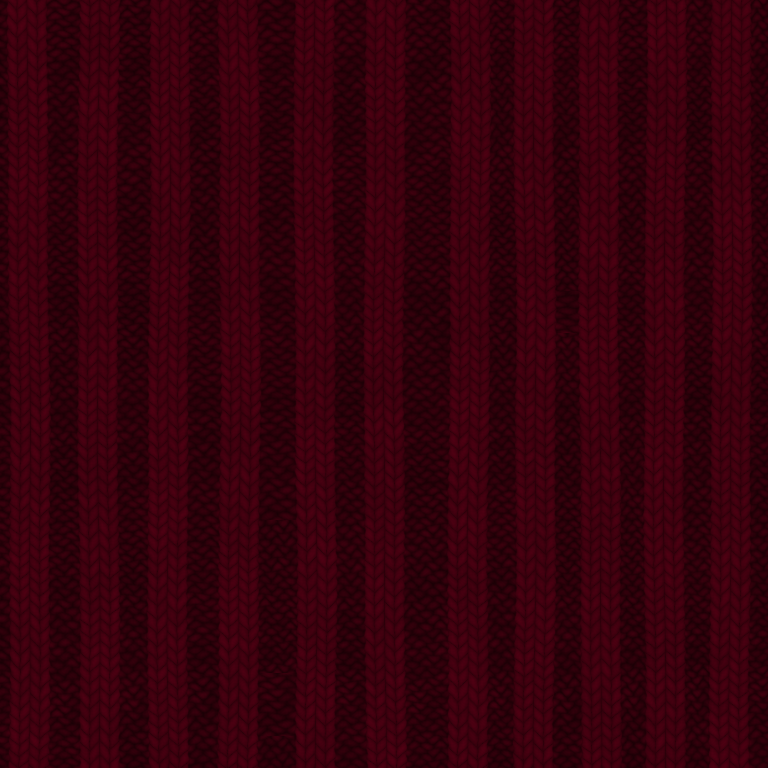
Write a three.js fragment shader that draws this texture.

```glsl
varying vec2 vUv;

float hash(vec2 p) {
  return fract(sin(dot(p, vec2(127.1, 311.7))) * 4375.85);
}

// Uneven rib spacing, with the widest gap after the sixth rib
float ribCentre(float i, float y) {
  float x = 0.0375 + 0.0912 * i + 0.008 * step(3.5, i);
  x += step(5.5, i) * (0.018 - 0.006 * (i - 6.0));
  return x + 0.0018 * sin(y * 5.0 + i * 1.7) + 0.0008 * sin(y * 17.0 + i * 4.1);
}

// Two V-shaped stitch columns across one rib
float knit(float across, float y, float rib) {
  float columns = clamp(across, -0.999, 0.999) + 1.0;
  float leg = fract(columns) * 2.0 - 1.0;
  vec2 id = vec2(rib, floor(columns));
  float row = y * 62.0 - 0.7 * abs(leg) + hash(id);
  row += 0.3 * sin(y * 23.0 + rib * 2.3);
  float variation = hash(vec2(floor(row), id.x * 5.0 + id.y * 2.0 + step(0.0, leg)));
  float width = 1.0 - pow(2.0 * abs(leg) - 1.0, 2.0);
  float strand = pow(max(width * sin(3.14159 * fract(row)), 0.0), 0.45);
  return 0.34 + 0.58 * strand * (0.86 + 0.28 * variation);
}

float purlBump(vec2 p, float bend) {
  vec2 id = floor(p);
  vec2 q = fract(p) - 0.5;
  q.y += bend * q.x * q.x;
  float bump = 1.0 - smoothstep(0.05, 0.5, length(q * vec2(0.82, 1.15)));
  return bump * (0.75 + 0.5 * hash(id + bend));
}

// Staggered loops that interlock in the recessed gaps
float purl(float column, float y, float rib) {
  float row = y * 62.0 + hash(vec2(rib, 8.0)) + 0.25 * sin(y * 19.0 + rib);
  vec2 p = vec2(column, row + 0.12 * sin(column * 4.0 + y * 41.0));
  float loops = max(purlBump(p, 0.5), purlBump(p + 0.5, -0.5));
  return 0.07 + 0.52 * loops;
}

void main() {
  float x = vUv.x;
  float y = vUv.y;

  // Neighbouring ribs on either side
  float left = -1.0;
  float right = 2.0;
  float rib = 0.0;
  for (int i = -1; i < 12; i++) {
    float centre = ribCentre(float(i), y);
    if (centre <= x) {
      left = centre;
      rib = float(i);
    } else {
      right = min(right, centre);
    }
  }
  bool nearLeft = x - left < right - x;
  float offset = nearLeft ? x - left : x - right;
  float nearest = nearLeft ? rib : rib + 1.0;

  // Raised ribs over the recessed gaps
  float halfWidth = 0.026 + 0.0009 * sin(y * 389.6 + nearest * 2.0);
  float gapWidth = right - left - 0.052;
  float gapColumns = floor(gapWidth / 0.0195 + 0.5);
  float gapX = (x - left - 0.026) / gapWidth * gapColumns;
  float ribMask = 1.0 - smoothstep(halfWidth - 0.0015, halfWidth + 0.0015, abs(offset));
  float shade = mix(purl(gapX, y, rib), knit(offset / halfWidth, y, nearest), ribMask);

  // Fine fibres and broad unevenness
  float fibres = sin(x * 710.0 + 3.0 * sin(y * 310.0)) * sin(y * 830.0 + 2.0 * sin(x * 470.0));
  float clouds = sin(x * 21.0 + 2.0 * sin(y * 9.0)) * sin(y * 27.0 + x * 8.0);
  shade += 0.045 * fibres + 0.03 * clouds;

  vec3 shadowWine = vec3(0.095, 0.0, 0.018);
  vec3 litWine = vec3(0.3, 0.0, 0.07);
  gl_FragColor = vec4(mix(shadowWine, litWine, clamp(shade, 0.0, 1.1)), 1.0);
}
```
